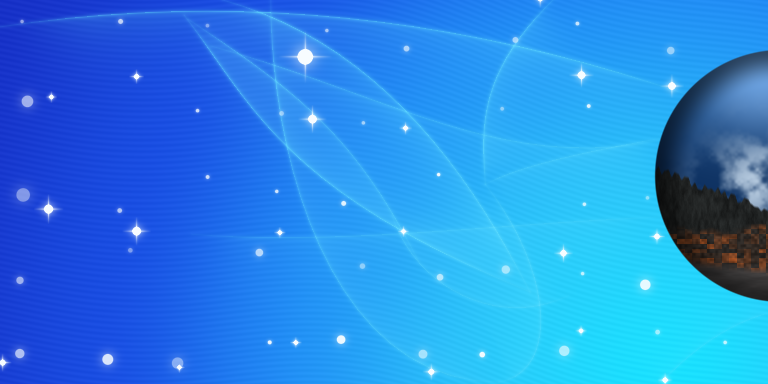
A Shadertoy shader for this background:

```glsl
// Blue-to-cyan sky with flowing light ribbons, scattered sparkles and a glass ball holding a mountain village.

float hash(vec2 p) {
    return fract(sin(dot(p, vec2(127.1, 311.7))) * 43758.5453);
}

float noise(vec2 p) {
    vec2 i = floor(p), f = fract(p);
    f = f * f * (3.0 - 2.0 * f);
    return mix(mix(hash(i), hash(i + vec2(1, 0)), f.x),
               mix(hash(i + vec2(0, 1)), hash(i + vec2(1, 1)), f.x), f.y);
}

float fbm(vec2 p) {
    float sum = 0.0, amp = 0.5;
    for (int i = 0; i < 4; i++) {
        sum += amp * noise(p);
        p = p * 2.03 + 7.1;
        amp *= 0.5;
    }
    return sum;
}

// Cubic curve of light with a soft veil on one side (+1 left, -1 right of travel)
float ribbon(vec2 p, vec2 a, vec2 b, vec2 c, vec2 d, float side) {
    float best = 9.0, along = 0.0, facing = 0.0;
    vec2 prev = a;
    for (int i = 1; i <= 20; i++) {
        float t = float(i) / 20.0, s = 1.0 - t;
        vec2 next = s * s * s * a + 3.0 * s * s * t * b + 3.0 * s * t * t * c + t * t * t * d;
        vec2 e = next - prev, q = p - prev;
        float h = clamp(dot(q, e) / dot(e, e), 0.0, 1.0);
        float dist = length(q - e * h);
        if (dist < best) {
            best = dist;
            along = (float(i) - 1.0 + h) / 20.0;
            facing = e.x * q.y - e.y * q.x;
        }
        prev = next;
    }
    float fade = smoothstep(0.0, 0.15, along) * smoothstep(1.0, 0.85, along);
    float veil = step(0.0, facing * side) * exp(-best / 0.07) * fade;
    return exp(-best / 0.0035) * mix(0.35, 1.0, fade) * 0.4 + veil * 0.2;
}

float disc(vec2 q, float r) {
    float aa = 1.0 / iResolution.y;
    return smoothstep(r + aa, r - aa, length(q));
}

// Four-pointed star with a round core and halo
float sparkle(vec2 q, float size) {
    vec2 a = abs(q), reach = max(1.0 - a / size, 0.0);
    float arms = exp(-a.x / 0.0022) * reach.y + exp(-a.y / 0.0022) * reach.x;
    float halo = 0.45 * exp(-dot(q, q) / (size * size * 0.2));
    return min(arms + halo + disc(q, size * 0.28), 1.0);
}

// One randomly placed light per grid cell
float scatter(vec2 p, float cell, float seed, bool starry) {
    vec2 id = floor(p / cell), key = id + seed;
    vec2 jitter = 0.25 + 0.5 * vec2(hash(key), hash(key + 31.7));
    vec2 q = p - (id + jitter) * cell;
    float pick = hash(key + 57.3), size = pick * pick * pick;
    if (starry) return sparkle(q, 0.016 + 0.034 * size);
    float r = 0.004 + 0.014 * size;
    float bright = mix(0.45, 1.0, hash(key + 83.1)) * step(0.2, hash(key + 11.9));
    return bright * min(disc(q, r) + 0.35 * exp(-dot(q, q) / (r * r * 2.5)), 1.0);
}

// Mountain valley inside the ball; q runs from -1 to 1
vec3 valley(vec2 q) {
    vec3 col = mix(vec3(0.05, 0.19, 0.38), vec3(0.13, 0.35, 0.6), smoothstep(-0.1, 0.95, q.y));
    col += 0.3 * exp(-4.0 * dot(q - vec2(-0.15, 0.8), q - vec2(-0.15, 0.8)));
    float bank = exp(-7.0 * pow(q.y + 0.08 - 0.25 * (q.x + 0.3), 2.0) - 5.0 * pow(q.x + 0.2, 2.0));
    col = mix(col, vec3(0.72, 0.8, 0.88), bank * smoothstep(0.3, 0.7, fbm(q * 5.0 + 3.0)));
    // Ridge of fir trees
    float ridge = -0.02 - 0.36 * (q.x + 0.9) + 0.07 * noise(vec2(q.x * 38.0, 2.0));
    vec3 wood = vec3(0.13, 0.14, 0.14) * (0.5 + fbm(q * vec2(40, 16)));
    col = mix(col, wood, smoothstep(0.015, -0.015, q.y - ridge));
    // Rows of timber houses and the grey ground
    vec2 house = floor(q * vec2(17, 26));
    vec3 wall = mix(vec3(0.17, 0.16, 0.15), vec3(0.58, 0.29, 0.13), pow(hash(house), 2.0));
    wall *= 0.65 + 0.6 * noise(q * 45.0);
    col = mix(col, wall, smoothstep(-0.33, -0.42, q.y + 0.1 * noise(q * 9.0)));
    vec3 ground = vec3(0.31, 0.3, 0.3) * (0.7 + 0.5 * fbm(q * vec2(5, 22)));
    return mix(col, ground, smoothstep(-0.66, -0.76, q.y + 0.12 * (q.x + 0.5)));
}

void mainImage(out vec4 fragColor, in vec2 fragCoord) {
    vec2 p = fragCoord / iResolution.y;
    p.x += 1.0 - 0.5 * iResolution.x / iResolution.y;

    // Sky brightening toward the lower right
    float d = length(p - vec2(1.75, 0.0));
    vec3 col = mix(vec3(0.1, 0.88, 1.0), vec3(0.17, 0.79, 0.98), smoothstep(0.0, 0.55, d));
    col = mix(col, vec3(0.13, 0.55, 0.96), smoothstep(0.4, 1.1, d));
    col = mix(col, vec3(0.1, 0.31, 0.89), smoothstep(0.95, 1.5, d));
    col = mix(col, vec3(0.09, 0.19, 0.78), smoothstep(1.4, 2.05, d));
    float wave = p.y + 0.04 * sin(p.x * 5.0) + 0.08 * p.x * p.x;
    col += 0.012 * sin(wave * 420.0);

    // Ribbons: top arc, crossing folds, the hanging loop, then faint strands
    float light = ribbon(p, vec2(0, 0.93), vec2(0.6, 1.022), vec2(1.2, 0.96), vec2(1.8, 0.75), -1.0);
    light += ribbon(p, vec2(0.48, 0.96), vec2(0.66, 0.72), vec2(0.74, 0.5), vec2(1.38, 0.24), 1.0);
    light += ribbon(p, vec2(0.58, 1), vec2(0.95, 0.9), vec2(1.2, 0.6), vec2(1.38, 0.24), -1.0);
    light += ribbon(p, vec2(0.705, 1.01), vec2(0.7, 0.62), vec2(0.85, 0), vec2(1.3, 0.005), 1.0) * 0.8;
    light += ribbon(p, vec2(1.3, 0.005), vec2(1.46, 0.03), vec2(1.44, 0.3), vec2(1.264, 0.52), 1.0) * 0.8;
    light += ribbon(p, vec2(1.264, 0.52), vec2(1.25, 0.68), vec2(1.25, 0.82), vec2(1.45, 1.01), -1.0);
    light += ribbon(p, vec2(0.49, 0.95), vec2(0.78, 0.76), vec2(0.93, 0.64), vec2(1.09, 0.32), -1.0) * 0.7;
    light += ribbon(p, vec2(0.55, 0.88), vec2(1, 0.76), vec2(1.3, 0.55), vec2(1.72, 0.635), -1.0) * 0.6;
    light += ribbon(p, vec2(0.5, 0.39), vec2(0.9, 0.36), vec2(1.3, 0.42), vec2(1.72, 0.435), -1.0) * 0.5;
    light += ribbon(p, vec2(1.264, 0.52), vec2(1.35, 0.57), vec2(1.55, 0.61), vec2(1.72, 0.64), -1.0) * 0.6;
    light += ribbon(p, vec2(1.02, 0.44), vec2(1.08, 0.25), vec2(1.3, 0.14), vec2(1.48, 0.23), 1.0) * 0.6;
    light += ribbon(p, vec2(2.02, 0.19), vec2(1.9, 0.16), vec2(1.8, 0.09), vec2(1.7, -0.02), -1.0) * 0.5;
    col = mix(col, vec3(0.4, 0.88, 1.0), min(light, 0.8));

    // Scattered dots and sparkles, and one large star
    float glints = max(scatter(p, 0.2, 4.0, false), scatter(p + 0.1, 0.34, 9.0, true));
    glints = max(glints, sparkle(p - vec2(0.795, 0.852), 0.07));
    col = mix(col, vec3(0.97, 0.99, 1.0), glints);

    // Glass ball with a shaded rim
    vec2 q = (p - vec2(2.034, 0.542)) / 0.328;
    float rim = 1.0 - 0.55 * smoothstep(0.72, 1.0, length(q));
    col = mix(col, valley(q) * rim, disc(q * 0.328, 0.328));
    fragColor = vec4(col, 1.0);
}
```
